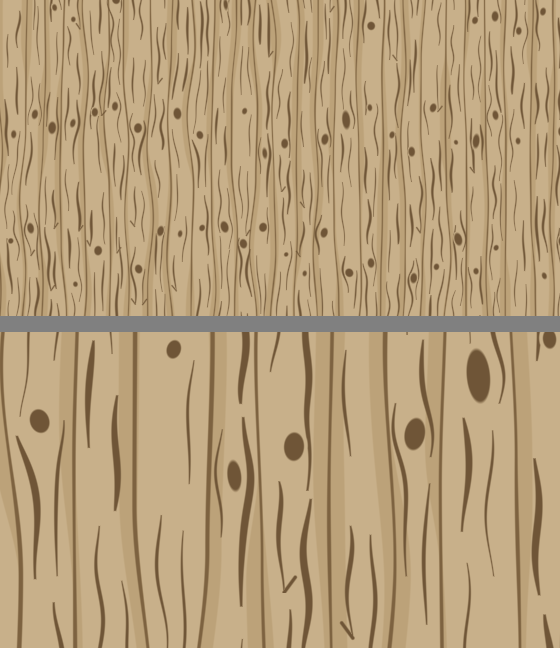
Top: the whole. Bottom: its middle third, enlarged.
Write a WebGL 1 fragment shader that draws this texture.

```glsl
precision highp float;
// Cartoon wood planks: wavy seams with soft shade, tapered grain strokes and knots.
uniform vec2 u_resolution;

const vec3 WOOD = vec3(0.785, 0.690, 0.540);
const vec3 SHADE = vec3(0.738, 0.636, 0.475);
const vec3 SEAM = vec3(0.490, 0.385, 0.250);
const vec3 GRAIN = vec3(0.435, 0.335, 0.215);

// Lengths are in canvas heights.
const float PLANK_W = 0.067;
const float SEAM_HALF = 0.0019;
const float SEAM_SWAY = 0.026;
const float SHADE_MAX = 0.017;
const float STROKE_CELL = 0.215;
const float STROKE_THIN = 0.0015;
const float STROKE_THICK = 0.0046;
const float STROKE_SHARE = 0.9;
const float HOOK_SHARE = 0.1;
const float KNOT_CELL = 0.40;
const float KNOT_SHARE = 0.8;

float hash(vec2 p) {
  vec3 q = fract(p.xyx * 0.1031);
  q += dot(q, q.yzx + 33.33);
  return fract((q.x + q.y) * q.z);
}

// Smooth noise along y, with its own seed
float wave(float y, float seed) {
  float i = floor(y);
  float f = y - i;
  f = f * f * (3.0 - 2.0 * f);
  return mix(hash(vec2(i, seed)), hash(vec2(i + 1.0, seed)), f);
}

float seamX(float id, float y) {
  float jitter = 0.3 * (hash(vec2(id, 7.0)) - 0.5);
  float sway = wave(y * 4.5 + hash(vec2(id, 9.0)), id + 50.0) - 0.5;
  return (id + jitter) * PLANK_W + SEAM_SWAY * sway;
}

float segment(vec2 p, vec2 a, vec2 b) {
  vec2 pa = p - a, ba = b - a;
  return length(pa - ba * clamp(dot(pa, ba) / dot(ba, ba), 0.0, 1.0));
}

// Knot of a plank: x = height of its centre, y = radius (0 if absent)
vec2 knotOf(float id, float cell) {
  vec2 key = vec2(id + 130.0, cell);
  float y = (cell + 0.25 + 0.5 * hash(key)) * KNOT_CELL;
  float r = mix(0.0060, 0.0125, hash(key + 17.0));
  return vec2(y, r * step(hash(key + 31.0), KNOT_SHARE));
}

float knotDist(vec2 p, float id, float cell, vec2 knot, float x) {
  vec2 q = p - vec2(x, knot.x);
  float tall = mix(1.0, 1.6, hash(vec2(id, cell + 71.0)));
  tall += step(0.93, hash(vec2(id, cell + 83.0)));
  q.x += 0.25 * (hash(vec2(id, cell + 97.0)) - 0.5) * q.y;
  return length(q / vec2(1.0, tall)) - knot.y;
}

// Tapered wavy stroke, sometimes with a hooked foot
float strokeDist(vec2 p, float x, float lane) {
  float yy = p.y / STROKE_CELL + hash(vec2(lane, 3.0));
  float cell = floor(yy);
  vec2 key = vec2(lane + 210.0, cell);
  if (hash(key) > STROKE_SHARE) return 1.0;

  float halfLen = STROKE_CELL * mix(0.24, 0.49, hash(key + 11.0));
  float y = (yy - cell - 0.5) * STROKE_CELL;
  y -= (STROKE_CELL * 0.5 - halfLen) * (2.0 * hash(key + 23.0) - 1.0);

  float amp = mix(0.0012, 0.0050, hash(key + 37.0));
  float freq = mix(32.0, 62.0, hash(key + 41.0));
  float phase = 6.283 * hash(key + 53.0);
  float cx = x + 0.011 * (hash(key + 61.0) - 0.5);
  float lean = 0.06 * (hash(key + 67.0) - 0.5);
  float bend = amp * sin(y * freq + phase) + lean * y;

  float s = clamp(0.5 + 0.5 * y / halfLen, 0.0, 1.0);
  s = pow(s, mix(0.55, 1.8, hash(key + 73.0)));
  float r = hash(key + 79.0);
  float w = mix(STROKE_THIN, STROKE_THICK, r * r) * (0.3 + 2.8 * s * (1.0 - s));
  float d = max(abs(p.x - cx - bend) - w, abs(y) - halfLen);

  if (hash(key + 89.0) < HOOK_SHARE) {
    vec2 foot = vec2(amp * sin(phase - halfLen * freq) - lean * halfLen, -halfLen);
    float side = sign(hash(key + 101.0) - 0.5);
    d = min(d, segment(vec2(p.x - cx, y), foot, foot + vec2(0.012 * side, 0.016)) - 0.0018);
  }
  return d;
}

void main() {
  float px = 1.0 / u_resolution.y;
  vec2 p = gl_FragCoord.xy * px;
  float plank = floor(p.x / PLANK_W);
  float shade = 1.0, seam = 1.0, grain = 1.0;

  for (int i = -1; i <= 2; i++) {
    float id = plank + float(i);
    float left = seamX(id, p.y);
    float right = seamX(id + 1.0, p.y);

    // Seam with shade of changing width on either side
    float off = p.x - left;
    float side = off < 0.0 ? 300.0 : 400.0;
    float width = SHADE_MAX * smoothstep(0.2, 0.8, wave(p.y * 3.2, id + side));
    shade = min(shade, abs(off) - width);
    seam = min(seam, abs(off) - SEAM_HALF * mix(0.7, 1.3, wave(p.y * 9.0, id + 500.0)));

    // Knot, and two lanes of strokes that part around it
    float cell = floor(p.y / KNOT_CELL);
    vec2 knot = knotOf(id, cell);
    float kd = 1.0;
    if (knot.y > 0.0) kd = knotDist(p, id, cell, knot, mix(left, right, 0.5));
    float rise = (p.y - knot.x) / 0.035;
    float push = 0.7 * knot.y * exp(-rise * rise);
    for (int j = 0; j < 2; j++) {
      float s = float(j) * 2.0 - 1.0;
      float d = strokeDist(p, mix(left, right, 0.5 + 0.18 * s) + s * push, id * 2.0 + float(j));
      grain = min(grain, max(d, 0.004 - kd));
    }
    grain = min(grain, kd);
  }

  vec3 color = mix(SHADE, WOOD, smoothstep(-px, px, shade));
  color = mix(SEAM, color, smoothstep(-px, px, seam));
  color = mix(GRAIN, color, smoothstep(-px, px, grain));
  gl_FragColor = vec4(color, 1.0);
}
```
